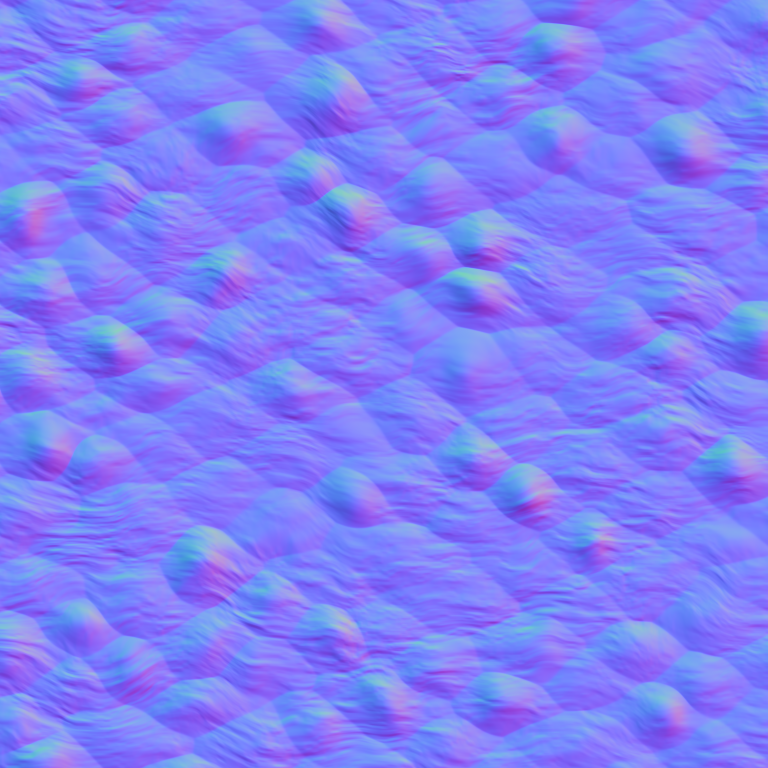
Give the GLSL for this texture map, as a WebGL 2 fragment shader.

```glsl
#version 300 es
precision highp float;
// Normal map of pebbled, scaly hide: a skewed lattice of soft pillows that meet
// in creases, some carrying a round bump, all covered by fine level wrinkles.
// A height field is built first, then its slopes are encoded as colour.

uniform vec2 u_resolution;
out vec4 outColor;

const mat2 LATTICE = mat2(5.0, 7.0, -11.0, 10.0); // canvas to scale cells
const float CENTRE_JITTER = 0.4;    // in cells
const float PILLOW_CURVE = 0.0105;
const float PILLOW_LIFT = 0.003;
const float BUMP_HEIGHT = 0.0145;
const float BUMP_RADIUS = 0.021;
const vec2 BUMP_SHIFT = vec2(0.0, 0.004);
const float CREASE_SOFTNESS = 0.00026;
const float WARP_BROAD = 0.032;
const float WARP_FINE = 0.012;
const float LUMP_HEIGHT = 0.0036;
const float WRINKLE_HEIGHT = 0.0024;
const float SLOPE_STEP = 0.0012;
const float FACING_CONTRAST = 1.1;

float hash(vec2 p) {
    return fract(sin(dot(p, vec2(127.1, 311.7))) * 43758.5453);
}

vec2 hash2(vec2 p) {
    return vec2(hash(p), hash(p + 57.3));
}

// Value noise with a quintic fade, so that slopes stay smooth.
float noise(vec2 p) {
    vec2 cell = floor(p);
    vec2 f = fract(p);
    f = f * f * f * (f * (f * 6.0 - 15.0) + 10.0);
    float low = mix(hash(cell), hash(cell + vec2(1.0, 0.0)), f.x);
    float high = mix(hash(cell + vec2(0.0, 1.0)), hash(cell + 1.0), f.x);
    return mix(low, high, f.y);
}

vec2 warp(vec2 p, float frequency) {
    vec2 q = p * frequency;
    return vec2(noise(q + 11.7), noise(q + 43.1)) - 0.5;
}

// Smooth maximum of the pillows and bumps of the nearby cells.
float scales(vec2 p) {
    mat2 toCanvas = inverse(LATTICE);
    vec2 q = LATTICE * p;
    vec2 home = floor(q);
    float total = 0.0;
    for (int j = -1; j <= 1; j++) {
        for (int i = -1; i <= 1; i++) {
            vec2 cell = home + vec2(i, j);
            vec2 centre = cell + 0.5 + CENTRE_JITTER * (hash2(cell) - 0.5);
            vec2 offset = q - centre;
            vec2 reach = (toCanvas * offset - BUMP_SHIFT) / BUMP_RADIUS;
            float strength = pow(hash(cell + 7.9), 2.2);
            float h = PILLOW_LIFT * hash(cell + 23.4)
                    - PILLOW_CURVE * dot(offset, offset)
                    + BUMP_HEIGHT * strength * exp(-0.5 * dot(reach, reach));
            total += exp(h / CREASE_SOFTNESS);
        }
    }
    return CREASE_SOFTNESS * log(total);
}

// Thin folds, stretched sideways and stronger in patches.
float wrinkles(vec2 p) {
    vec2 q = p + 0.05 * warp(p, 8.0) + 0.01 * warp(p, 28.0);
    q.y += 0.08 * q.x;
    float patches = mix(0.4, 1.2, noise(p * 9.0 + 5.0));
    float folds = noise(q * vec2(22.0, 72.0))
                + 0.5 * noise(q * vec2(48.0, 135.0) + 9.0)
                + 0.15 * noise(q * vec2(110.0, 220.0) + 4.0);
    return folds * patches;
}

float height(vec2 p) {
    vec2 bent = p + WARP_BROAD * warp(p, 5.0) + WARP_FINE * warp(p, 19.0);
    float lumps = noise(bent * 15.0 + 3.0) + 0.5 * noise(bent * vec2(28.0, 40.0));
    return scales(bent) + LUMP_HEIGHT * lumps + WRINKLE_HEIGHT * wrinkles(p);
}

void main() {
    vec2 p = gl_FragCoord.xy / u_resolution.y;

    // Central differences give the surface normal.
    vec2 e = vec2(0.5 * SLOPE_STEP, 0.0);
    vec2 slope = vec2(height(p + e.xy) - height(p - e.xy),
                      height(p + e.yx) - height(p - e.yx)) / SLOPE_STEP;
    vec3 normal = normalize(vec3(-slope, 1.0));

    // Sideways tilt goes to red and green, facing to blue.
    float facing = 1.0 - FACING_CONTRAST * (1.0 - normal.z);
    outColor = vec4(0.5 + 0.5 * normal.xy, facing, 1.0);
}
```
